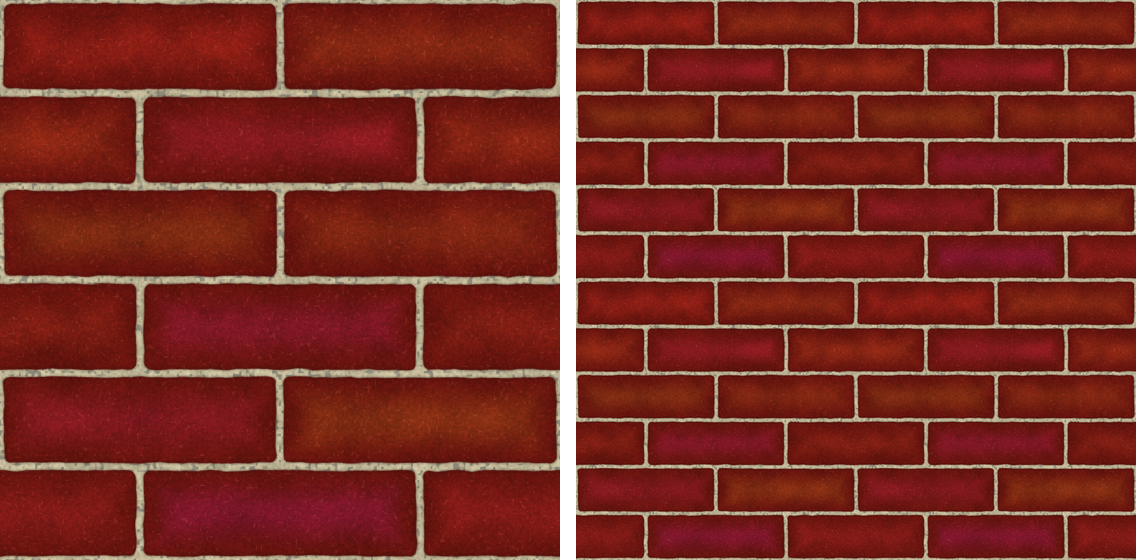
Left: one tile. Right: repeated 2 by 2.
Reproduce this pattern procedurally as a Shadertoy shader.

```glsl
// Weathered red brick wall in running bond with pale, speckled mortar.

const vec2 GRID = vec2(2.0, 6.0);        // bricks across and down
const float JOINT = 0.0136;              // mortar width
const float CORNER = 0.012;              // corner radius

// Firing tint of each brick, bottom row first: -1 is orange, +1 is plum
const float TINT[12] = float[12](
    0.15, 1.0, 0.5, -1.0, -0.2, 0.75,
    -0.95, -0.65, -0.5, 0.45, -0.05, -0.65);

float hash(vec2 cell, float seed) {
    uvec2 q = uvec2(ivec2(cell)) * uvec2(1597334673u, 3812015801u);
    uint n = (q.x ^ q.y ^ (uint(seed) * 2654435769u)) * 1597334673u;
    n = (n ^ (n >> 15)) * 2246822519u;
    n ^= n >> 13;
    return float(n & 65535u) / 65535.0;
}

// Value noise in 0..1 that wraps after a whole number of cells
float noise(vec2 uv, vec2 period, float seed) {
    vec2 p = uv * period;
    vec2 i = floor(p);
    vec2 f = p - i;
    f = f * f * (3.0 - 2.0 * f);
    vec2 a = mod(i, period);
    vec2 b = mod(i + 1.0, period);
    return mix(mix(hash(a, seed), hash(vec2(b.x, a.y), seed), f.x),
               mix(hash(vec2(a.x, b.y), seed), hash(b, seed), f.x), f.y);
}

// Layered wrapping noise, centred on zero
float fbm(vec2 uv, float period, float seed) {
    float sum = 0.0;
    float gain = 0.5;
    for (int k = 0; k < 4; k++) {
        sum += gain * (noise(uv, vec2(period), seed + float(k)) - 0.5);
        period *= 2.0;
        gain *= 0.5;
    }
    return sum;
}

float roundedBox(vec2 p, vec2 halfSize, float radius) {
    vec2 q = abs(p) - halfSize + radius;
    return length(max(q, 0.0)) + min(max(q.x, q.y), 0.0) - radius;
}

vec3 brickColor(vec2 uv, float tint, float tone, float depth) {
    // Dark fired rim around a warmer, tinted heart
    vec3 rim = vec3(0.395, 0.075, 0.052);
    vec3 heart = mix(vec3(0.525, 0.108, 0.078), vec3(0.50, 0.172, 0.07), max(-tint, 0.0));
    heart = mix(heart, vec3(0.485, 0.085, 0.165), max(tint, 0.0));
    float cloud = fbm(uv, 16.0, 11.0);
    float glow = smoothstep(0.0, 0.078, depth + cloud * 0.025);
    vec3 color = mix(rim, heart * tone, glow);

    // Blotches, fine grain and pale grit
    float grain = noise(uv, vec2(300.0), 21.0) - 0.5;
    float grit = smoothstep(0.76, 1.0, noise(uv, vec2(240.0), 31.0));
    color *= 1.0 + 0.22 * cloud + 0.20 * grain;
    color += vec3(0.075, 0.06, 0.045) * grit;
    return color * mix(0.88, 1.0, smoothstep(0.0, 0.009, depth));
}

vec3 mortarColor(vec2 uv, float gap) {
    float cloud = fbm(uv, 48.0, 41.0);
    float grain = noise(uv, vec2(256.0), 51.0) - 0.5;
    float speck = smoothstep(0.58, 0.92, noise(uv, vec2(170.0), 61.0) + 0.35 * cloud);
    vec3 color = vec3(0.76, 0.72, 0.595) * (1.0 + 0.22 * cloud + 0.16 * grain);
    color = mix(color, vec3(0.43, 0.43, 0.40), 0.65 * speck);
    return color * mix(0.84, 1.0, smoothstep(0.0, 0.005, gap));
}

void mainImage(out vec4 fragColor, in vec2 fragCoord) {
    vec2 uv = fragCoord / iResolution.xy;

    // Wobble the outlines slightly
    vec2 wobble = vec2(fbm(uv, 32.0, 71.0), fbm(uv, 32.0, 81.0));
    vec2 grid = (uv + 0.0065 * wobble) * GRID;

    // Shift every other course by half a brick
    float row = floor(grid.y);
    grid.x += 0.5 * mod(row + 1.0, 2.0);
    vec2 id = mod(vec2(floor(grid.x), row), GRID);
    vec2 local = (fract(grid) - 0.5) / GRID;
    float dist = roundedBox(local, 0.5 / GRID - 0.5 * JOINT, CORNER);

    float tint = TINT[int(id.y * GRID.x + id.x)];
    float tone = mix(0.96, 1.04, hash(id, 91.0));
    vec3 brick = brickColor(uv, tint, tone, max(-dist, 0.0));
    vec3 mortar = mortarColor(uv, max(dist, 0.0));

    // Soft brick edge, never narrower than a pixel
    float blur = max(0.0018, 0.75 / iResolution.y);
    vec3 color = mix(brick, mortar, smoothstep(-blur, blur, dist));
    fragColor = vec4(clamp(color, 0.0, 1.0), 1.0);
}
```
